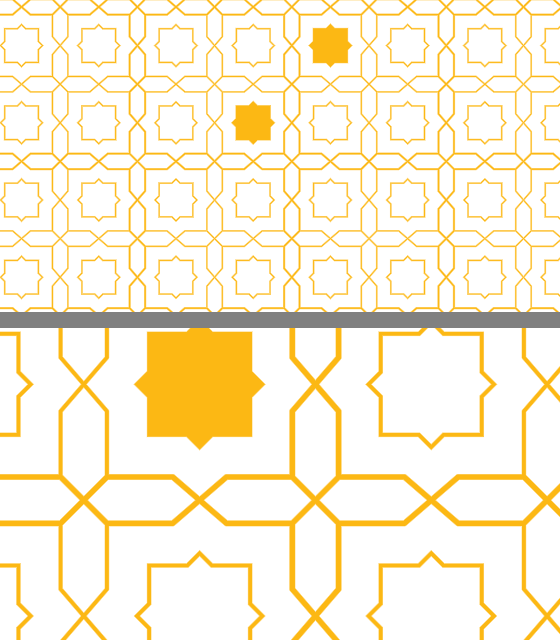
Top, the full canvas; bottom, a detail of the centre.
Write a WebGL 1 fragment shader that draws this pattern.

```glsl
precision highp float;

// Geometric lattice: pinched, interlacing bands frame eight-pointed stars.
// Each cell is folded into one quadrant and drawn with segment distances;
// every second band has a heavier stroke, and two stars are filled.

uniform vec2 u_resolution;

float segmentDistance(vec2 p, vec2 a, vec2 b) {
    vec2 ab = b - a;
    return length(p - a - ab * clamp(dot(p - a, ab) / dot(ab, ab), 0.0, 1.0));
}

// One band edge along x: straight from the corner knot, then a pinch.
float bandDistance(vec2 p) {
    float rail = segmentDistance(p, vec2(0.100, 0.100), vec2(0.384, 0.100));
    float pinch = segmentDistance(p, vec2(0.384, 0.100), vec2(0.5, 0.0));
    return min(rail, pinch);
}

// Union of a square and a diamond with short tips.
float starDistance(vec2 p) {
    p = abs(p);
    float square = max(p.x, p.y) - 0.218;
    float diamond = (p.x + p.y - 0.271) * 0.7071;
    return min(square, diamond);
}

float isCell(vec2 cell, vec2 target) {
    vec2 offset = abs(cell - target);
    return 1.0 - step(0.5, max(offset.x, offset.y));
}

void main() {
    // Lattice units, measured downward from the top edge.
    float cellsPerPixel = 7.252 / u_resolution.x;
    vec2 fromTop = vec2(gl_FragCoord.x, u_resolution.y - gl_FragCoord.y);
    vec2 lattice = fromTop * cellsPerPixel - vec2(0.779, 0.090);

    // Bands around the nearest corner, with alternating stroke weights.
    vec2 corner = floor(lattice + 0.5);
    vec2 folded = abs(lattice - corner);
    float rowWidth = mix(0.0123, 0.009, mod(corner.y, 2.0));
    float columnWidth = mix(0.009, 0.0123, mod(corner.x, 2.0));
    float knot = segmentDistance(folded, vec2(0.0), vec2(0.1));
    float shape = knot - max(rowWidth, columnWidth);
    shape = min(shape, bandDistance(folded) - rowWidth);
    shape = min(shape, bandDistance(folded.yx) - columnWidth);

    // Star outlines, two of them solid.
    vec2 cell = floor(lattice);
    float star = starDistance(fract(lattice) - 0.5);
    float solid = max(isCell(cell, vec2(2.0, 1.0)), isCell(cell, vec2(3.0, 0.0)));
    shape = min(shape, mix(abs(star), star, solid) - 0.009);

    // Soft edge a little wider than one pixel.
    float ink = clamp(0.5 - shape / (1.3 * cellsPerPixel), 0.0, 1.0);
    gl_FragColor = vec4(mix(vec3(1.0), vec3(0.99, 0.72, 0.08), ink), 1.0);
}
```
